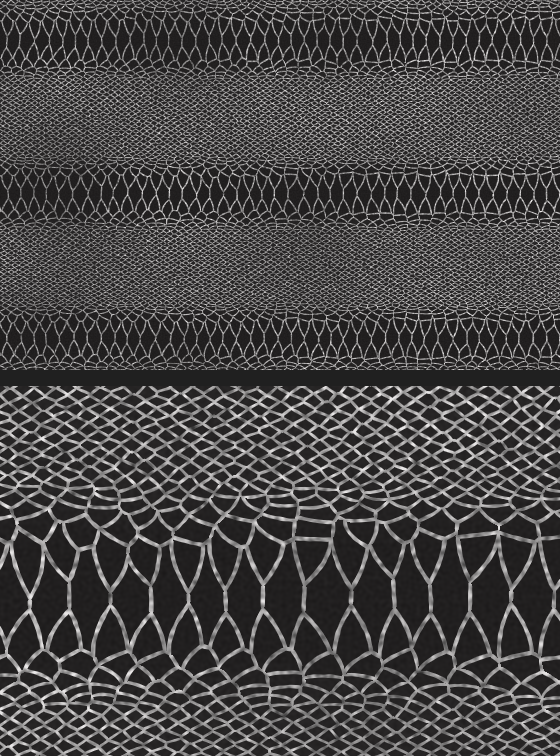
Top: the whole. Bottom: its middle third, enlarged.
Write a Shadertoy shader that draws this texture.

```glsl
const float PERIOD = 0.403;   // height of one band of scales
const float ROWS = 42.0;      // scale rows in one band

vec2 hash2(vec2 p) {
    vec3 q = fract(p.xyx * vec3(0.1031, 0.1030, 0.0973));
    q += dot(q, q.yzx + 33.33);
    return fract((q.xx + q.yz) * q.zy) * 2.0 - 1.0;
}

float gradientNoise(vec2 p) {
    vec2 i = floor(p), f = p - i;
    vec2 u = f * f * (3.0 - 2.0 * f);
    vec2 e = vec2(1.0, 0.0);
    return mix(mix(dot(hash2(i), f), dot(hash2(i + e), f - e), u.x),
               mix(dot(hash2(i + e.yx), f - e.yx), dot(hash2(i + 1.0), f - 1.0), u.x), u.y);
}

// Height of the n-th row above the belly row, and its slope
float rowHeight(float n) { return 0.00664 * n + 0.062 * (1.0 - exp(-n / 1.3)); }
float rowSlope(float n) { return 0.00664 + 0.0477 * exp(-n / 1.3); }

// Row index nearest to height y, by Newton's method
float rowAt(float y) {
    float band = floor(y / PERIOD + 0.5);
    float v = y - band * PERIOD, n = 0.0;
    for (int i = 0; i < 8; i++) n += (abs(v) - rowHeight(n)) / rowSlope(n);
    return floor(band * ROWS + sign(v) * n + 0.5);
}

// Distance to the nearest seam between scales: weighted cells in staggered rows
float seamDistance(vec2 p) {
    float nearest = 1e3, second = 1e3;
    vec2 slope1 = vec2(0.0), slope2 = vec2(0.0);
    float middle = rowAt(p.y);
    for (float r = -2.0; r <= 2.0; r++) {
        float row = middle + r;
        float band = floor((row + 0.5 * ROWS) / ROWS);
        float local = row - band * ROWS, n = abs(local);
        float width = mix(0.0365, 0.0205, smoothstep(1.5, 6.0, n));
        float y = band * PERIOD + sign(local) * rowHeight(n);
        vec2 size = vec2(0.5 * width, rowSlope(n));
        float stagger = 0.5 * mod(row, 2.0);
        float column = floor(p.x / width - stagger + 0.5);
        for (float c = -1.0; c <= 1.0; c++) {
            float id = column + c;
            vec2 jitter = hash2(vec2(id + 71.0, row + 153.0)) * vec2(0.26, n < 0.5 ? 0.04 : 0.2);
            vec2 d = (p - vec2((id + stagger) * width, y)) / size - jitter;
            float dist = length(d);
            vec2 slope = d / (size * max(dist, 1e-4));
            if (dist < nearest) {
                second = nearest; slope2 = slope1;
                nearest = dist; slope1 = slope;
            } else if (dist < second) {
                second = dist; slope2 = slope;
            }
        }
    }
    return (second - nearest) / max(length(slope2 - slope1), 1e-3);
}

void mainImage(out vec4 fragColor, in vec2 fragCoord) {
    vec2 uv = fragCoord / iResolution.y;
    float pixel = 1.0 / iResolution.y;

    // Bands, slightly stretched toward the top, with a gentle wave
    float d = uv.y - 0.476;
    vec2 p = vec2(uv.x, (2.486 * d - 0.184 * d * d) * PERIOD);
    p += 0.007 * vec2(gradientNoise(uv * vec2(9.0, 14.0)), gradientNoise(uv * vec2(7.0, 11.0) + 40.0));
    float fromBelly = abs(p.y - PERIOD * floor(p.y / PERIOD + 0.5));
    float fine = smoothstep(0.04, 0.11, fromBelly);

    // Beaded, unevenly worn metallic seams
    float halfWidth = mix(0.0019, 0.0013, fine) * (1.0 + 0.5 * gradientNoise(uv * 130.0));
    float seam = clamp((halfWidth - seamDistance(p)) / pixel + 0.5, 0.0, 1.0);
    float bead = 0.62 + 0.55 * gradientNoise(uv * 185.0) + 0.25 * gradientNoise(uv * 90.0 + 17.0);
    float wear = 1.0 + 0.3 * gradientNoise(uv * vec2(3.0, 5.0) + 8.0) + 0.08 * (uv.x - 0.75);

    // Dark leather with a fine grain
    float grain = gradientNoise(uv * 240.0 + 60.0);
    vec3 leather = vec3(0.128, 0.121, 0.122) + 0.035 * grain + 0.02 * fine;
    vec3 silver = vec3(0.99, 0.98, 0.98) * clamp(bead * wear, 0.22, 0.92);
    fragColor = vec4(mix(leather, silver, seam), 1.0);
}
```
